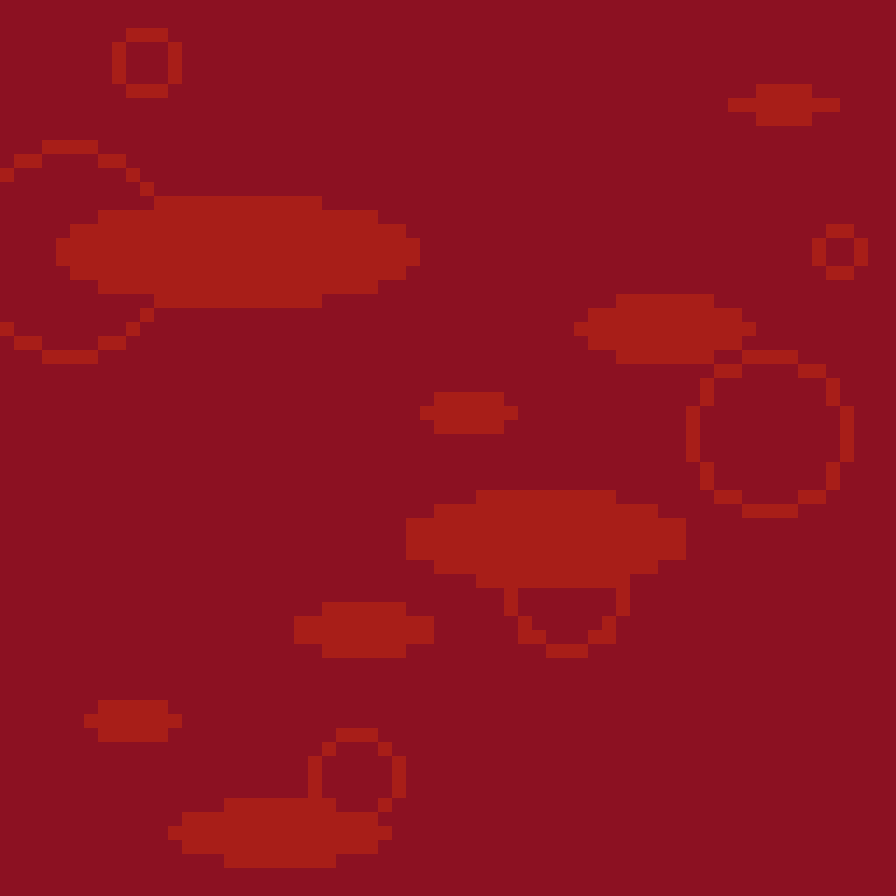
This pattern is drawn by a Shadertoy shader. Its source:

```glsl
// Flat lens-shaped blots and thin rings on deep crimson, drawn as coarse square cells.
// Sizes shrink geometrically, positions follow additive low-discrepancy sequences,
// and every shape is tested at the centre of its grid cell.

const float GRID = 64.0;
const int BLOT_COUNT = 8;
const int RING_COUNT = 6;
const vec3 CRIMSON = vec3(0.55, 0.067, 0.133);
const vec3 RUST = vec3(0.66, 0.118, 0.094);

// Rounds a half extent down to a multiple of half a cell.
vec2 snapHalf(vec2 extent) {
    return floor(extent * 2.0) * 0.5;
}

// Aligns a centre so that a shape of this half extent covers whole cells.
vec2 snapCentre(vec2 centre, vec2 halfSize) {
    return floor(centre) + fract(halfSize);
}

// Evenly spread point in the unit square for the given index.
vec2 spread(vec2 seed, vec2 stride, int index) {
    return fract(seed + stride * float(index));
}

// Filled ellipse, trimmed vertically to give stepped, pointed ends.
bool insideBlot(vec2 offset, vec2 halfSize) {
    vec2 radii = vec2(halfSize.x, halfSize.y * 1.06 - 0.34);
    vec2 q = offset / radii;
    return dot(q, q) < 1.0;
}

// One-cell outline: inside the disc while the next cell outward is not.
bool onRing(vec2 offset, float radius) {
    vec2 a = abs(offset);
    vec2 outward = a.x > a.y ? vec2(1.0, 0.0) : vec2(0.0, 1.0);
    return length(a) < radius && length(a + outward) >= radius;
}

bool blots(vec2 cell) {
    bool hit = false;
    for (int i = 0; i < BLOT_COUNT; i++) {
        float reach = max(13.1 * pow(0.8, float(i)), 3.6);
        vec2 halfSize = snapHalf(vec2(reach, reach * 0.27 + 0.72));
        vec2 place = spread(vec2(0.11, 0.76), vec2(0.57, 0.63), i);
        vec2 centre = mix(halfSize + 1.0, GRID - 1.0 - halfSize, place);
        hit = hit || insideBlot(cell - snapCentre(centre, halfSize), halfSize);
    }
    return hit;
}

bool rings(vec2 cell) {
    bool hit = false;
    for (int i = 0; i < RING_COUNT; i++) {
        vec2 halfSize = snapHalf(vec2(8.1 * pow(0.76, float(i))));
        vec2 centre = GRID * spread(vec2(0.09, 0.73), vec2(0.77, 0.8), i);
        hit = hit || onRing(cell - snapCentre(centre, halfSize), halfSize.x - 0.25);
    }
    return hit;
}

void mainImage(out vec4 fragColor, in vec2 fragCoord) {
    // Average four samples so cell edges stay smooth at any size.
    float coverage = 0.0;
    for (int s = 0; s < 4; s++) {
        vec2 jitter = vec2(s % 2, s / 2) * 0.5 - 0.25;
        vec2 uv = (fragCoord + jitter) / iResolution.y;
        vec2 cell = floor(uv * GRID) + 0.5;
        coverage += (blots(cell) || rings(cell)) ? 0.25 : 0.0;
    }
    fragColor = vec4(mix(CRIMSON, RUST, coverage), 1.0);
}
```
